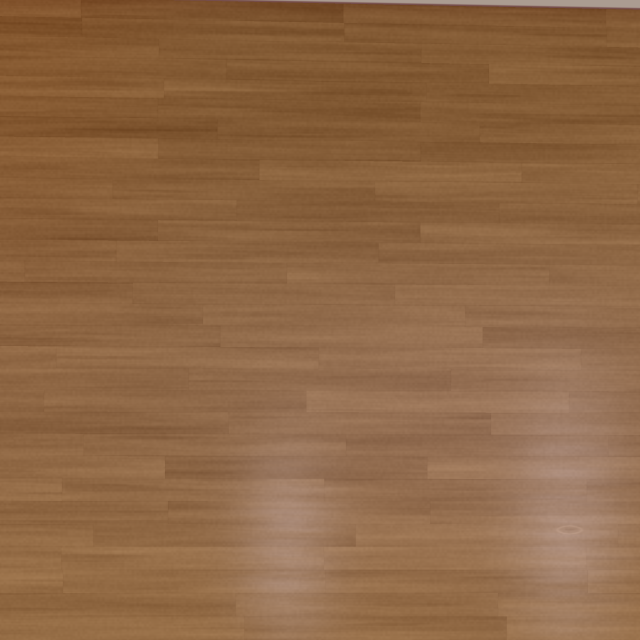
This texture is drawn by a WebGL 1 fragment shader. Its source:

```glsl
precision highp float;
// A laminate wood floor: about thirty staggered rows of long planks, each with its
// own tone and stretched-noise grain, under two soft window glares. A pale wall
// strip crosses the upper right corner. Edges are smoothed by 3x3 supersampling.
uniform vec2 u_resolution;

float hash(vec2 p) {
  return fract(sin(dot(p, vec2(12.9898, 78.233))) * 43758.5453);
}

float noise(vec2 p) {
  vec2 i = floor(p), f = fract(p);
  f = f * f * (3.0 - 2.0 * f);
  return mix(mix(hash(i), hash(i + vec2(1.0, 0.0)), f.x),
             mix(hash(i + vec2(0.0, 1.0)), hash(i + vec2(1.0, 1.0)), f.x), f.y);
}

float fbm(vec2 p) {
  float sum = 0.0, amplitude = 0.5;
  for (int i = 0; i < 4; i++) {
    sum += amplitude * noise(p);
    p = p * vec2(1.9, 2.1) + 17.3;
    amplitude *= 0.5;
  }
  return sum;
}

// Planks: x runs along the boards, depth runs down from the wall.
vec3 planks(float x, float depth) {
  float v = depth * (33.0 - 3.0 * depth);
  float row = floor(v);
  float along = x / 0.41 + hash(vec2(row, 3.7));
  vec2 id = vec2(floor(along), row);
  float tone = hash(id + 5.1) - 0.5;
  float shift = hash(id + 9.4) * 40.0;

  // Broad bands, fine fibres and occasional dark streaks
  float warp = 0.5 * noise(vec2(x * 6.0, v * 0.7 + shift));
  float bands = fbm(vec2(x * 3.5 + shift, v * 2.2 + warp + shift)) - 0.47;
  float fibres = fbm(vec2(x * 9.0 + shift, v * 7.0 + warp)) - 0.47;
  float streak = smoothstep(0.7, 0.95, noise(vec2(x * 5.0 + shift, v * 4.5 + shift)));

  // Faint joints along the rows and at the plank ends
  float sideGap = min(fract(v), 1.0 - fract(v));
  float endGap = min(fract(along), 1.0 - fract(along));
  float joint = (1.0 - smoothstep(0.0, 0.07, sideGap)) * noise(vec2(x * 5.0, row * 7.0));
  joint += 0.5 * (1.0 - smoothstep(0.0, 0.004, endGap));

  float light = 0.042 * tone + 0.11 * bands + 0.05 * fibres - 0.028 * streak - 0.025 * joint;
  return light * vec3(1.0, 0.97, 0.85);
}

// Window reflection broken up by the gloss of the grain.
float glare(vec2 p, vec2 center, vec2 size) {
  vec2 q = (p - center) / size;
  float streaks = fbm(vec2(p.x * 8.0, p.y * 85.0));
  return exp(-dot(q, q)) * (0.5 + streaks);
}

vec3 scene(vec2 p) {
  float depth = 1.0 - p.y - 0.021 * (p.x - 0.26) * p.y * p.y;

  // Wall strip with a purplish line at its foot
  if (depth < 0.0) {
    return mix(vec3(0.67, 0.61, 0.57), vec3(0.46, 0.30, 0.29), smoothstep(-0.004, -0.001, depth));
  }

  // Room light: browner by the wall, rosier in the middle, brighter at the bottom
  vec3 color = mix(vec3(0.525, 0.367, 0.215), vec3(0.555, 0.405, 0.27), smoothstep(0.1, 0.6, depth));
  color = mix(color, vec3(0.59, 0.43, 0.27), 0.8 * smoothstep(0.6, 1.0, depth));
  color += vec3(0.005, -0.014, -0.022) * (1.0 - smoothstep(0.0, 0.4, p.x)) * p.y;
  color -= vec3(0.06, 0.07, 0.055) * exp(-depth * 45.0);
  color += planks(p.x, depth);

  // Broad haze, then the two reflections
  vec2 haze = (p - vec2(0.74, 0.32)) / vec2(0.42, 0.25);
  color += vec3(0.025, 0.028, 0.055) * exp(-dot(haze, haze));
  float shine = glare(p, vec2(0.45, 0.15), vec2(0.075, 0.15))
              + glare(p, vec2(0.885, 0.19), vec2(0.085, 0.2));
  color = mix(color, vec3(0.75, 0.65, 0.63), 0.5 * clamp(shine, 0.0, 1.3));

  // Small eye-shaped knot in the right reflection
  vec2 knot = (p - vec2(0.89, 0.172)) / vec2(0.026, 0.007);
  float ring = length(knot) + 0.25 * abs(knot.x);
  color += 0.045 * exp(-40.0 * (ring - 0.9) * (ring - 0.9)) - 0.03 * exp(-9.0 * ring * ring);

  // Fine mottling
  return color + 0.022 * (noise(p * 260.0) - 0.5);
}

void main() {
  vec3 color = vec3(0.0);
  for (int j = 0; j < 3; j++) {
    for (int i = 0; i < 3; i++) {
      vec2 offset = (vec2(float(i), float(j)) - 1.0) / 3.0;
      color += scene((gl_FragCoord.xy + offset) / u_resolution);
    }
  }
  gl_FragColor = vec4(color / 9.0, 1.0);
}
```
